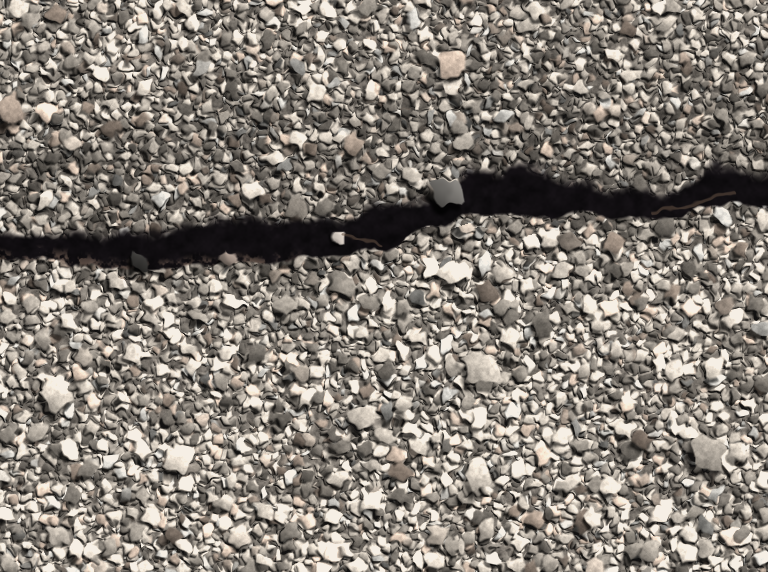
Reproduce this texture procedurally as a Shadertoy shader.

```glsl
const vec2 LIGHT = vec2(0.53, 0.85);

// Upper and lower lip heights of the crack, evenly spaced from left to right
const vec2 LIPS[17] = vec2[17](
    vec2(.590, .544), vec2(.585, .545), vec2(.582, .533), vec2(.582, .526),
    vec2(.602, .533), vec2(.616, .537), vec2(.615, .544), vec2(.610, .554),
    vec2(.638, .564), vec2(.645, .603), vec2(.700, .624), vec2(.707, .620),
    vec2(.669, .627), vec2(.662, .617), vec2(.659, .617), vec2(.711, .643),
    vec2(.686, .638));

// Large stones: centre, radius, tone
const vec4 BOULDERS[11] = vec4[11](
    vec4(.598, .503, .023, .64), vec4(.793, .526, .028, .99),
    vec4(.636, .272, .026, .82), vec4(.314, .199, .030, .97),
    vec4(.099, .312, .030, .90), vec4(.845, .355, .036, .82),
    vec4(1.237, .207, .036, .68), vec4(.017, .808, .029, .75),
    vec4(.793, .887, .025, .88), vec4(.836, .167, .029, .84),
    vec4(.949, .434, .024, .48));

vec2 hash22(vec2 p) {
    vec3 q = fract(p.xyx * vec3(.1031, .1030, .0973));
    q += dot(q, q.yzx + 33.33);
    return fract((q.xx + q.yz) * q.zy);
}

float valueNoise(vec2 p) {
    vec2 i = floor(p), f = fract(p);
    f = f * f * (3.0 - 2.0 * f);
    float low = mix(hash22(i).x, hash22(i + vec2(1, 0)).x, f.x);
    float high = mix(hash22(i + vec2(0, 1)).x, hash22(i + 1.0).x, f.x);
    return mix(low, high, f.y);
}

float fbm(vec2 p) {
    return .55 * valueNoise(p) + .3 * valueNoise(p * 2.1 + 7.0) + .15 * valueNoise(p * 4.3 + 19.0);
}

vec2 rotate(vec2 p, float angle) {
    float c = cos(angle), s = sin(angle);
    return vec2(c * p.x - s * p.y, s * p.x + c * p.y);
}

// Chipped ellipse: below one is inside
float stoneShape(vec2 d, vec2 h) {
    vec2 q = rotate(d, 6.283 * h.x);
    q.y *= 1.0 + .65 * h.y;
    float chips = max(abs(q.x + .35 * q.y), abs(q.y - .25 * q.x));
    return max(length(q) * .93, max(chips * 1.12, dot(q, vec2(.78, .7)) * 1.2));
}

vec3 mineral(float tone, float kind) {
    vec3 tint = mix(vec3(1.0, .975, .94), vec3(.97, .99, 1.0), smoothstep(.86, .94, kind));
    return tone * mix(tint, vec3(1.05, .95, .88), smoothstep(.13, .05, kind));
}

// Cast shadow first, then the lit stone
vec3 drawStone(vec3 col, vec2 d, float radius, float tone, vec2 h, float soft) {
    vec2 q = d / radius;
    float blur = soft / radius;
    float shadow = 1.0 - smoothstep(.7, 1.25, stoneShape(q + LIGHT * .55, h));
    float body = 1.0 - smoothstep(1.0 - blur, 1.0 + blur, stoneShape(q, h));
    float facet = clamp(rotate(q, 6.283 * h.x).x * 4.0, -1.0, 1.0);
    float shade = .94 + .3 * dot(q, LIGHT) + .06 * facet;
    return mix(col * (1.0 - .74 * shadow), mineral(tone, h.y) * shade, body);
}

vec3 stoneLayer(vec3 col, vec2 p, float scale, float density, float brightness, float seed) {
    vec2 cell = floor(p * scale);
    for (int j = -1; j <= 1; j++)
    for (int i = -1; i <= 1; i++) {
        vec2 id = cell + vec2(i, j);
        vec2 h = hash22(id + seed), k = hash22(id + seed + 71.3);
        if (k.x > density) continue;
        vec2 centre = (id + .5 + (h - .5) * .75) / scale;
        float radius = mix(.4, .68, k.y) / scale;
        float tone = brightness * mix(.24, 1.08, hash22(id + seed + 137.0).x);
        col = drawStone(col, p - centre, radius, tone, h, .0034);
    }
    return col;
}

float segmentDistance(vec2 p, vec2 a, vec2 b) {
    vec2 d = b - a;
    return length(p - a - d * clamp(dot(p - a, d) / dot(d, d), 0.0, 1.0));
}

vec2 crackLips(float x) {
    float u = clamp(x / 1.34, 0.0, .9999) * 16.0;
    int i = int(u);
    return mix(LIPS[i], LIPS[i + 1], smoothstep(0.0, 1.0, fract(u)));
}

// Sunlit exposure: warm middle tones, firm blacks, held highlights
vec3 expose(vec3 col, float gain) {
    vec3 lit = pow(max(col * gain, 0.0), vec3(.66)) * 1.04 - .085;
    return clamp(lit, .07, .965) * vec3(1.0, .97, .93);
}

void mainImage(out vec4 fragColor, in vec2 fragCoord) {
    vec2 p = fragCoord / iResolution.y;
    vec2 warp = vec2(valueNoise(p * 75.0), valueNoise(p * 75.0 + 40.0)) - .5;
    vec2 w = p + warp * .010;
    vec2 lips = crackLips(p.x);
    float lower = 1.0 - smoothstep(-.05, .05, p.y - lips.y);
    float band = smoothstep(.26, .05, abs(p.y - lips.x - .06)) * (1.0 - lower);
    float brink = smoothstep(.07, .01, lips.y - p.y) * lower;

    // Gravel, fine to coarse
    vec3 col = vec3(.30, .29, .28) * (.45 + fbm(p * 110.0));
    col = stoneLayer(col, w, 88.0, .9, .92, 11.0);
    col = stoneLayer(col, w, 57.0, .62, 1.0, 53.0);
    col = stoneLayer(col, w, 35.0, mix(.14, .30, lower), 1.06, 97.0);
    for (int i = 0; i < 11; i++) {
        vec4 b = BOULDERS[i];
        vec2 h = hash22(b.xy * 91.0) * vec2(1.0, .7);
        col = drawStone(col, w - b.xy, b.z, .9 * pow(b.w, 1.5), h, .0035);
    }
    col *= .76 + .48 * fbm(p * 150.0);
    col = expose(col, mix(1.24, 1.31, lower) * (1.0 - .22 * band - .25 * brink));

    // Crack with ragged lips and a soft upper shade
    float ragged = (fbm(p * 32.0) - .5) * .035;
    float top = lips.x + ragged - p.y, bottom = p.y - lips.y - ragged * .6;
    float gap = smoothstep(-.016, .008, top) * smoothstep(-.003, .004, bottom);
    float rubble = smoothstep(.025, .0, bottom) * smoothstep(.55, .45, p.x) * smoothstep(.45, .7, fbm(p * 70.0));
    vec3 depth = vec3(.062, .052, .062) * (.5 + fbm(p * 60.0)) + vec3(.30, .25, .21) * rubble;
    col = mix(col, depth, gap);

    // Debris lodged in the gap
    col = drawStone(col, w - vec2(.784, .664), .032, .46, vec2(.02, .5), .003);
    col = drawStone(col, w - vec2(.244, .542), .019, .22, vec2(.6, .4), .003);
    col = drawStone(col, w - vec2(.592, .582), .013, .85, vec2(.3, .1), .003);
    col = drawStone(col, w - vec2(.400, .548), .016, .55, vec2(.93, .05), .003);
    float twig = min(segmentDistance(w, vec2(1.14, .628), vec2(1.20, .640)),
                     segmentDistance(w, vec2(1.20, .640), vec2(1.285, .664)));
    twig = min(twig, segmentDistance(w, vec2(.60, .588), vec2(.665, .572)));
    col = mix(col, vec3(.36, .29, .24), .6 * (1.0 - smoothstep(.001, .0045, twig)));

    fragColor = vec4(clamp(col, 0.0, 1.0), 1.0);
}
```
